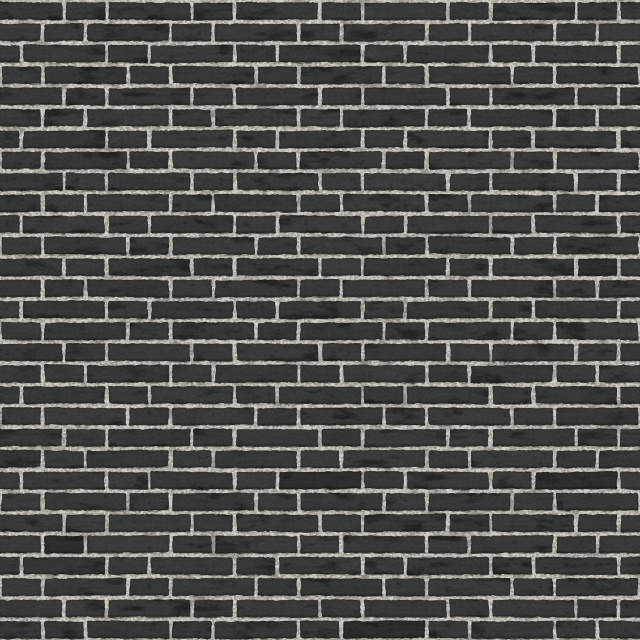
This texture is drawn by a Shadertoy shader. Its source:

```glsl
const float ROWS = 30.0;          // courses down the canvas
const float PERIOD = 6.0;         // one short plus one long brick, in course heights
const float SHORT_LENGTH = 2.0;
const vec2 JOINT = vec2(0.083, 0.092);  // half widths of the joints
const vec3 BRICK = vec3(0.222, 0.223, 0.222);
const vec3 BRICK_DARK = vec3(0.135, 0.135, 0.137);
const vec3 MORTAR = vec3(0.63, 0.615, 0.59);
const vec3 MORTAR_LIGHT = vec3(0.82, 0.81, 0.79);
const vec3 GRIME = vec3(0.31, 0.29, 0.27);

float hash(vec2 p) {
    return fract(sin(dot(p, vec2(127.1, 311.7))) * 43758.5453);
}

float noise(vec2 p) {
    vec2 i = floor(p), f = fract(p);
    f = f * f * (3.0 - 2.0 * f);
    return mix(mix(hash(i), hash(i + vec2(1, 0)), f.x),
               mix(hash(i + vec2(0, 1)), hash(i + vec2(1, 1)), f.x), f.y);
}

float fbm(vec2 p) {
    float sum = 0.0, weight = 0.5;
    for (int i = 0; i < 4; i++) {
        sum += weight * noise(p);
        p = p * 2.03 + 17.3;
        weight *= 0.5;
    }
    return sum / 0.9375;
}

float roundedBox(vec2 p, vec2 halfSize, float radius) {
    vec2 d = abs(p) - halfSize + radius;
    return length(max(d, 0.0)) + min(max(d.x, d.y), 0.0) - radius;
}

// Start of the short brick; the bond repeats every four courses
float courseStart(float row) {
    return vec4(3.0, 2.0, 5.0, 0.0)[int(mod(row, 4.0))];
}

// Finds the brick around p: xy = position from its centre, z = half length, w = index
vec4 locateBrick(vec2 p, float row) {
    float along = p.x - courseStart(row);
    float x = mod(along, PERIOD);
    float isLong = step(SHORT_LENGTH, x);
    float halfLength = 0.5 * mix(SHORT_LENGTH, PERIOD - SHORT_LENGTH, isLong);
    float centre = halfLength + isLong * SHORT_LENGTH;
    float index = mod(2.0 * floor(along / PERIOD) + isLong, 2.0 * ROWS / PERIOD);
    return vec4(x - centre, 0.5 - fract(p.y), halfLength, index);
}

// Signed distance to a slightly skewed brick with worn edges
float brickDistance(vec2 local, float halfLength, vec2 id, vec2 p) {
    vec2 jitter = vec2(hash(id + 3.1), hash(id + 7.7)) - 0.5;
    float tilt = (hash(id + 11.3) - 0.5) * 0.05;
    vec2 q = local - jitter * vec2(0.035, 0.03) + vec2(0.0, 0.02);
    q += vec2(q.y * tilt * 1.5, q.x * tilt * 0.5);
    float wear = (noise(p * 2.7) - 0.5) * 0.05 + (noise(p * 9.0) - 0.5) * 0.035;
    return roundedBox(q, vec2(halfLength, 0.5) - JOINT, 0.07) + wear;
}

vec3 brickColour(vec2 local, vec2 id, vec2 p, float dist) {
    float tone = hash(id + 23.9);
    float burnt = step(0.965, tone);
    float patches = fbm(p * vec2(0.9, 2.2) + id * 5.3);
    float streaks = noise(p * vec2(1.3, 9.0) + id * 3.7);
    float grain = noise(p * 13.0) - 0.5;
    float pits = smoothstep(0.8, 0.95, noise(p * vec2(3.0, 8.0) + 40.0));
    float edge = smoothstep(-0.13, 0.0, dist);
    float foot = smoothstep(-0.24, -0.42, local.y);
    float dark = 0.9 * smoothstep(0.56, 0.85, patches) + 0.3 * edge + 0.45 * foot
               + 0.35 * pits + burnt * (0.35 + 0.5 * streaks);
    vec3 colour = mix(BRICK, BRICK_DARK, clamp(dark, 0.0, 1.15));
    return colour * (1.0 + 0.09 * (tone - 0.5) + 0.09 * (streaks - 0.5) + 0.13 * grain);
}

vec3 mortarColour(vec2 local, vec2 p, float dist) {
    float sand = 0.6 * noise(p * 11.0) + 0.4 * noise(p * 23.0);
    vec3 colour = mix(MORTAR, MORTAR_LIGHT, smoothstep(0.2, 0.75, sand));
    // Grime gathers under the lower edge of each brick
    float under = smoothstep(-0.3, -0.42, local.y) * smoothstep(0.09, 0.0, dist);
    float stain = under * smoothstep(0.25, 0.75, noise(p * vec2(7.0, 12.0) + 9.0));
    float dirt = 0.35 * smoothstep(0.55, 0.8, fbm(p * 1.7 + 31.0));
    return mix(colour, GRIME, clamp(0.75 * stain + dirt, 0.0, 1.0));
}

void mainImage(out vec4 fragColor, in vec2 fragCoord) {
    vec2 uv = fragCoord / iResolution.xy;
    vec2 p = vec2(uv.x, 1.0 - uv.y) * ROWS;
    float row = floor(p.y);
    vec4 brick = locateBrick(p, row);
    vec2 id = vec2(brick.w, row);

    float dist = brickDistance(brick.xy, brick.z, id, p);
    float smoothing = 0.7 * ROWS / iResolution.y;
    float cover = 1.0 - smoothstep(-smoothing, smoothing, dist);

    vec3 colour = mix(mortarColour(brick.xy, p, dist),
                      brickColour(brick.xy, id, p, dist), cover);
    fragColor = vec4(colour, 1.0);
}
```
